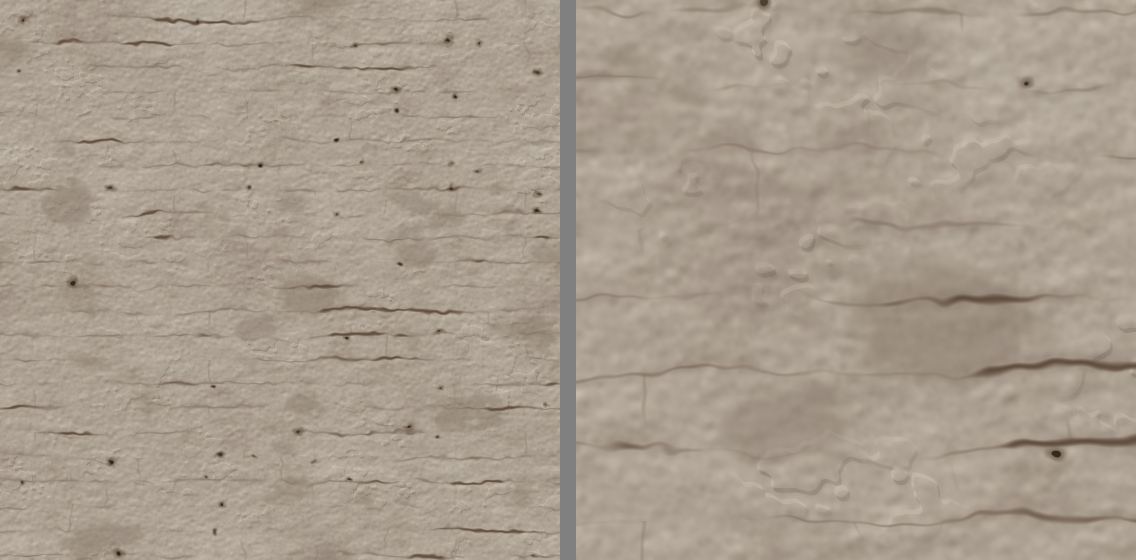
Left, the full canvas; right, a detail of the centre.
Reproduce this texture procedurally as a WebGL 1 fragment shader.

```glsl
precision highp float;
uniform vec2 u_resolution;

const float ROWS = 23.0;          // courses up the wall
const float BRICKS = 8.0;         // bricks along each course
const float JOINT_SHIFT = 0.22;   // height of the lowest joint, in courses
const float JOINT_WIDTH = 0.045;  // in courses
const float RELIEF = 0.20;
const float GRAIN = 0.022;
const float PIT_COLUMNS = 12.0;
const float PIT_CHANCE = 0.15;
const vec2 LIGHT_STEP = vec2(-0.0007, 0.0013);

const vec3 LIGHT_PAINT = vec3(0.72, 0.68, 0.63);
const vec3 BASE_PAINT = vec3(0.675, 0.632, 0.573);
const vec3 DARK_PAINT = vec3(0.63, 0.575, 0.522);
const vec3 STAIN = vec3(0.52, 0.46, 0.405);
const vec3 CRACK = vec3(0.34, 0.26, 0.20);
const vec3 PIT = vec3(0.13, 0.09, 0.065);

vec3 hash3(vec2 p) {
  vec3 q = fract(p.xyx * vec3(0.1031, 0.1030, 0.0973));
  q += dot(q, q.yxz + 33.33);
  return fract((q.xxy + q.yzz) * q.zyx);
}

// Tiling cellular noise: one soft bump of random sign and height per cell
float cellNoise(vec2 uv, vec2 cells, float seed) {
  vec2 p = uv * cells;
  vec2 base = floor(p);
  float sum = 0.0;
  for (int j = -1; j <= 1; j++) {
    for (int i = -1; i <= 1; i++) {
      vec2 cell = base + vec2(float(i), float(j));
      vec3 rnd = hash3(mod(cell, cells) + seed * 37.0);
      vec2 d = cell + rnd.xy - p;
      float w = max(0.0, 1.0 - dot(d, d));
      sum += (2.0 * rnd.z - 1.0) * w * w * w;
    }
  }
  return sum;
}

// Lumpy paint with raised flakes
float paintHeight(vec2 uv) {
  float lumps = cellNoise(uv, vec2(36.0, 60.0), 1.0);
  float bumps = cellNoise(uv, vec2(110.0, 140.0), 2.0);
  float flakes = smoothstep(0.0, 0.07, lumps + 0.4 * bumps - 0.12);
  float peeling = smoothstep(0.0, 0.6, cellNoise(uv, vec2(14.0, 20.0), 3.0));
  return 0.4 * lumps + 0.25 * bumps + 0.35 * flakes * peeling;
}

void main() {
  vec2 uv = gl_FragCoord.xy / u_resolution;
  float px = 1.0 / u_resolution.y;

  // Uneven courses
  float broad = cellNoise(uv, vec2(7.0, 9.0), 4.0);
  float medium = cellNoise(uv, vec2(20.0, 32.0), 5.0);
  float fine = cellNoise(uv, vec2(70.0, 90.0), 6.0);
  float y = uv.y * ROWS - JOINT_SHIFT + 0.10 * broad + 0.12 * medium + 0.07 * fine;
  float row = floor(y + 0.5);
  float d = y - row;

  // Joint strength varies along each course
  vec2 along = vec2(uv.x, (row + 0.5) / ROWS);
  float run = cellNoise(along, vec2(9.0, ROWS * 3.0), 7.0);
  float breaks = cellNoise(along, vec2(38.0, ROWS * 3.0), 8.0);
  float faint = smoothstep(-0.45, 0.55, run + 0.6 * breaks);
  float open = smoothstep(0.38, 0.75, run + 0.35 * breaks);
  float width = JOINT_WIDTH * (0.7 + 0.8 * open);
  float joint = 1.0 - smoothstep(0.0, width + ROWS * px, abs(d));
  float recess = exp(-d * d * 70.0);
  float lip = exp(-pow((d + 0.15) * 11.0, 2.0));

  // Nearly hidden upright joints, staggered by half a brick
  float course = mod(floor(y), ROWS);
  float across = uv.x * BRICKS + 0.5 * mod(course, 2.0) + 0.05 * medium + 0.02 * fine;
  float upright = 1.0 - smoothstep(0.0, 0.012 + BRICKS * px, abs(fract(across) - 0.5));
  upright *= smoothstep(0.05, 0.6, cellNoise(uv, vec2(16.0, 23.0), 9.0));

  // Paint tone and surface relief
  float streaks = cellNoise(uv, vec2(32.0, 6.0), 10.0);
  float tone = 0.53 + 0.28 * broad + 0.24 * medium + 0.14 * fine + 0.12 * streaks;
  tone += 0.25 * lip * faint - 0.32 * recess * faint;
  vec3 color = mix(DARK_PAINT, BASE_PAINT, smoothstep(0.0, 0.5, tone));
  color = mix(color, LIGHT_PAINT, smoothstep(0.5, 1.1, tone));
  float slope = paintHeight(uv - LIGHT_STEP) - paintHeight(uv + LIGHT_STEP);
  color += clamp(RELIEF * slope, -0.09, 0.06);
  color += GRAIN * cellNoise(uv, vec2(230.0), 11.0);

  // Grimy patches
  float grime = cellNoise(uv, vec2(11.0, 14.0), 12.0) + 0.4 * medium + 0.25 * fine;
  color = mix(color, STAIN, 0.45 * smoothstep(0.42, 1.0, grime));

  // Joint lines and open cracks
  color = mix(color, STAIN, 0.35 * upright);
  color = mix(color, STAIN, 0.65 * joint * faint);
  color = mix(color, CRACK, 0.8 * joint * open);

  // Scattered pits near the joints, with brown rims
  vec2 grid = vec2(uv.x * PIT_COLUMNS, y);
  vec2 cell = vec2(floor(grid.x), row);
  vec2 id = mod(cell, vec2(PIT_COLUMNS, ROWS));
  vec3 place = hash3(id + 71.0);
  vec3 kind = hash3(id + 193.0);
  vec2 center = cell + vec2(mix(0.2, 0.8, place.x), mix(-0.2, 0.2, place.y));
  vec2 offset = (grid - center) / vec2(PIT_COLUMNS, ROWS);
  float radius = mix(0.0018, 0.0050, kind.y * kind.y);
  float ragged = cellNoise(uv, vec2(150.0), 13.0);
  float dist = length(offset * vec2(0.8, 1.0)) + 0.0022 * ragged;
  float present = step(place.z, PIT_CHANCE);
  float rim = 1.0 - smoothstep(radius * 0.6, radius * 2.2 + px, dist);
  float hole = 1.0 - smoothstep(radius * 0.6 - px, radius * 0.6 + px, dist);
  color = mix(color, CRACK, 0.55 * rim * present);
  color = mix(color, PIT, mix(0.5, 0.95, kind.z) * hole * present);

  gl_FragColor = vec4(clamp(color, 0.0, 1.0), 1.0);
}
```
